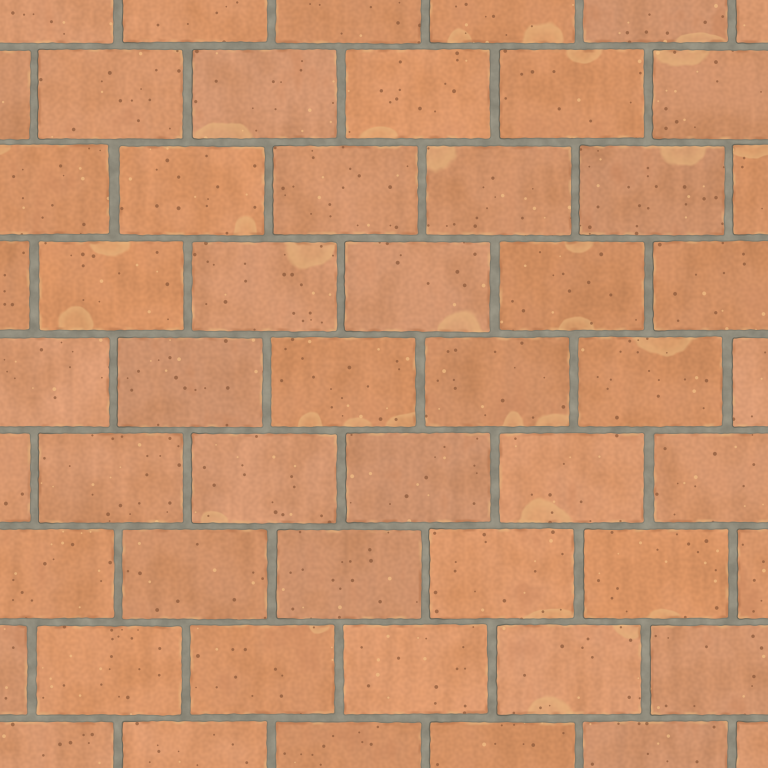
This texture is drawn by a WebGL 2 fragment shader. Its source:

```glsl
#version 300 es
precision highp float;

#define BRICKS vec2(5.0, 8.0)
#define JOINT vec2(0.0122, 0.0096)
#define CORNER 0.0025
#define ROUGHNESS 0.0022
#define STAIN_CHANCE 0.24
#define SPECK_CELLS 80.0
#define ORANGE vec3(0.845, 0.575, 0.390)
#define PINK vec3(0.825, 0.590, 0.445)
#define BROWN vec3(0.700, 0.450, 0.300)
#define CREAM vec3(0.910, 0.720, 0.500)
#define MORTAR vec3(0.570, 0.550, 0.490)
#define GAP vec3(0.360, 0.350, 0.305)

uniform vec2 u_resolution;
out vec4 fragColor;

float hash(vec2 p) {
  vec3 q = fract(p.xyx * 0.1031);
  q += dot(q, q.yzx + 33.33);
  return fract((q.x + q.y) * q.z);
}

float gradientDot(vec2 corner, vec2 offset, vec2 cells, float seed) {
  float angle = 6.2832 * hash(mod(corner, cells) + seed * vec2(37.0, 17.0));
  return dot(vec2(cos(angle), sin(angle)), offset);
}

// Gradient noise that wraps over the unit square
float noise(vec2 uv, vec2 cells, float seed) {
  vec2 p = uv * cells;
  vec2 i = floor(p), f = p - i;
  vec2 e = vec2(1.0, 0.0);
  vec2 s = f * f * f * (f * (f * 6.0 - 15.0) + 10.0);
  float low = mix(gradientDot(i, f, cells, seed),
                  gradientDot(i + e, f - e, cells, seed), s.x);
  float high = mix(gradientDot(i + e.yx, f - e.yx, cells, seed),
                   gradientDot(i + 1.0, f - 1.0, cells, seed), s.x);
  return mix(low, high, s.y);
}

float fbm(vec2 uv, vec2 cells, float seed) {
  float sum = 0.0, amp = 1.0;
  for (int i = 0; i < 4; i++) {
    sum += amp * noise(uv, cells, seed + float(i));
    cells *= 2.0;
    amp *= 0.5;
  }
  return sum;
}

float roundedBox(vec2 p, vec2 halfSize, float radius) {
  vec2 q = abs(p) - halfSize + radius;
  return length(max(q, 0.0)) + min(max(q.x, q.y), 0.0) - radius;
}

// Sparse round dots; x is coverage, y is a random shade
vec2 specks(vec2 uv, float pixel) {
  vec2 cell = floor(uv * SPECK_CELLS);
  vec2 jitter = vec2(hash(cell + 11.0), hash(cell + 47.0));
  float dist = length(fract(uv * SPECK_CELLS) - mix(vec2(0.25), vec2(0.75), jitter));
  float radius = mix(0.07, 0.2, hash(cell + 83.0));
  float soft = pixel * SPECK_CELLS;
  float present = step(0.87, hash(cell + 29.0));
  return vec2(present * (1.0 - smoothstep(radius - soft, radius + soft, dist)),
              hash(cell + 61.0));
}

// Pale blooms that grow from the top or bottom edge of a few bricks
float stains(vec2 p, vec2 halfSize, float seed, float warp) {
  float cover = 0.0;
  for (int i = 0; i < 3; i++) {
    vec2 key = vec2(seed, float(i) * 7.0 + 3.0);
    float side = hash(key + 5.0) < 0.35 ? 1.0 : -1.0;
    vec2 center = halfSize * vec2(hash(key + 9.0) * 2.0 - 1.0, side);
    vec2 radii = mix(vec2(0.016, 0.010), vec2(0.042, 0.034), vec2(hash(key + 13.0), hash(key + 19.0)));
    float d = length((p - center) / radii) + warp * 0.45;
    float bloom = (1.0 - smoothstep(0.82, 1.0, d)) * mix(0.55, 1.0, smoothstep(0.3, 0.9, d));
    cover = max(cover, bloom * step(hash(key), STAIN_CHANCE));
  }
  return cover;
}

vec3 brickColor(vec2 uv, vec2 p, vec2 halfSize, float d, float seed, float pixel) {
  float cloud = fbm(uv, vec2(14.0), seed);
  float streak = noise(uv, vec2(70.0, 7.0), seed + 5.0);
  float grain = noise(uv, vec2(190.0), 0.0);
  vec3 color = mix(ORANGE, PINK, clamp(hash(vec2(seed, 3.0)) + cloud * 0.5, 0.0, 1.0));
  color *= 1.0 + 0.08 * (hash(vec2(seed, 8.0)) - 0.5);
  color *= 1.0 + 0.07 * cloud + 0.06 * streak + 0.06 * grain;

  // Burnt patches, pale blooms and worn rims
  float burnt = smoothstep(0.1, 0.75, cloud + 0.4 * streak) * hash(vec2(seed, 21.0));
  color = mix(color, BROWN, 0.45 * burnt);
  color = mix(color, CREAM, 0.6 * stains(p, halfSize, seed, cloud));
  float rim = smoothstep(-0.005, -0.001, d);
  float chips = noise(uv, vec2(45.0), seed + 9.0);
  color = mix(color, CREAM, 0.55 * rim * smoothstep(0.0, 0.4, chips));
  color = mix(color, BROWN, 0.6 * rim * smoothstep(0.0, 0.4, -chips));

  // Pits and light grit
  vec2 dots = specks(uv, pixel);
  return mix(color, dots.y < 0.7 ? BROWN * 0.75 : CREAM * 1.05, dots.x * 0.7);
}

vec3 mortarColor(vec2 uv, vec2 p, float d, float seed) {
  float grit = fbm(uv, vec2(48.0), 0.0);
  vec3 color = MORTAR * (1.0 + 0.13 * grit);
  float leftSide = smoothstep(0.06, 0.09, -p.x) * step(0.45, hash(vec2(seed, 31.0)));
  float shade = 1.0 - smoothstep(0.0, 0.0024, d);
  return mix(color, GAP, shade * mix(0.4, 0.95, leftSide));
}

void main() {
  vec2 uv = gl_FragCoord.xy / u_resolution;
  float pixel = 0.75 / min(u_resolution.x, u_resolution.y);

  // Running bond: alternate rows shift by about half a brick
  vec2 grid = uv * BRICKS - vec2(0.0, 0.52);
  float row = mod(floor(grid.y), BRICKS.y);
  grid.x -= mix(0.23, 0.75, mod(row, 2.0)) + 0.05 * (hash(vec2(row, 71.0)) - 0.5);
  float seed = mod(floor(grid.x), BRICKS.x) + BRICKS.x * row + 1.0;

  // Each brick sits a little off, tilted and uneven in size
  vec2 p = (fract(grid) - 0.5) / BRICKS;
  vec2 wobble = vec2(hash(vec2(seed, 41.0)), hash(vec2(seed, 53.0))) - 0.5;
  vec2 halfSize = 0.5 / BRICKS - 0.5 * JOINT + 0.0008 * wobble.yx;
  vec2 q = p + 0.002 * wobble + 0.012 * wobble.y * vec2(-p.y, p.x);
  float d = roundedBox(q, halfSize, CORNER);
  d += ROUGHNESS * (0.4 * noise(uv, vec2(40.0), 0.0) + 0.5 * noise(uv, vec2(110.0), 0.0));

  vec3 brick = brickColor(uv, q, halfSize, d, seed, pixel);
  vec3 mortar = mortarColor(uv, p, d, seed);
  fragColor = vec4(mix(brick, mortar, smoothstep(-pixel, pixel, d)), 1.0);
}
```
